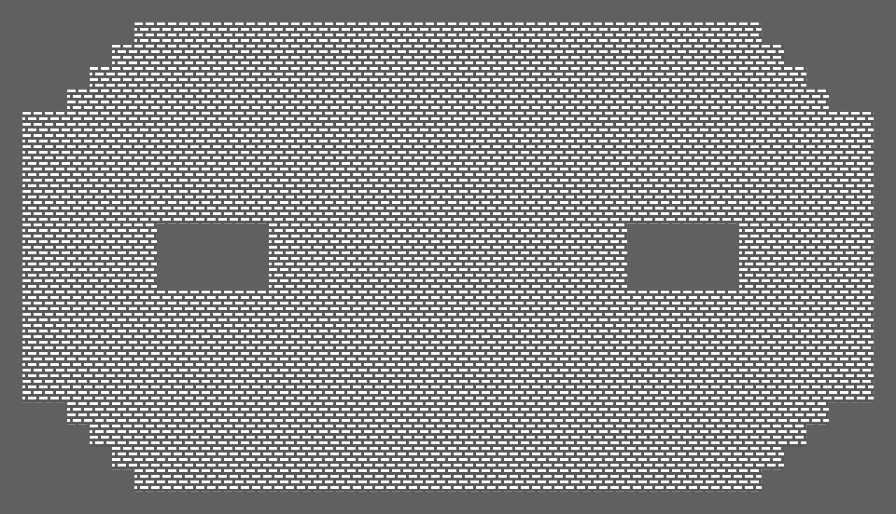
This pattern is drawn by a Shadertoy shader. Its source:

```glsl
// A stepped oval wall of small white bricks on grey, with two rectangular openings.

const vec2 GRID = vec2(40.0, 23.0);       // tiles across the canvas
const vec2 BRICKS = vec2(2.0, 4.0);       // bricks per tile
const vec2 BRICK_FILL = vec2(0.75, 0.5);  // white part of one brick cell
const vec3 GROUND = vec3(0.376);
const vec3 MORTAR = vec3(0.342);
const vec3 BRICK = vec3(1.0);
const float FILTER = 0.8;                 // smoothing width in output samples

const int STEPS = 5;                      // stacked boxes forming the outline
const vec2 WIDEST = vec2(19.0, 6.5);      // half size of the widest box
const float STEP_START = 18.0;            // half width from which steps shrink
const vec2 HOLE_CENTRE = vec2(10.5, 0.0);
const vec2 HOLE_HALF = vec2(2.5, 1.5);

// Integral of a unit-period pulse that is on for the first part of each period
float pulseSum(float x, float duty) {
    return floor(x) * duty + min(fract(x), duty);
}

// Box-filtered pulse
float pulse(float x, float duty, float width) {
    return (pulseSum(x + 0.5 * width, duty) - pulseSum(x - 0.5 * width, duty)) / width;
}

// Smooth-edged box coverage
float box(vec2 p, vec2 halfSize, vec2 width) {
    vec2 c = clamp((halfSize - abs(p)) / width + 0.5, 0.0, 1.0);
    return c.x * c.y;
}

// Union of stepped boxes minus two mirrored openings
float wallMask(vec2 p, vec2 width) {
    float wall = box(p, WIDEST, width);
    for (int i = 1; i < STEPS; i++) {
        float k = float(i);
        wall = max(wall, box(p, vec2(STEP_START - k, WIDEST.y + k), width));
    }
    vec2 mirrored = vec2(abs(p.x), p.y);
    return wall * (1.0 - box(mirrored - HOLE_CENTRE, HOLE_HALF, width));
}

// Running bond: odd rows shift by half a brick
float brickMask(vec2 tile, vec2 width) {
    vec2 q = tile * BRICKS;
    vec2 w = width * BRICKS;
    float bricks = 0.0;
    for (int i = 0; i < 2; i++) {
        float odd = float(i);
        float row = pulse((q.y - odd) * 0.5, BRICK_FILL.y * 0.5, w.y * 0.5);
        bricks += row * pulse(q.x - 0.5 * odd, BRICK_FILL.x, w.x);
    }
    return bricks;
}

void mainImage(out vec4 fragColor, in vec2 fragCoord) {
    // Tile coordinates measured from the top left
    vec2 uv = fragCoord / iResolution.xy;
    vec2 tile = vec2(uv.x, 1.0 - uv.y) * GRID;
    vec2 width = FILTER * GRID / iResolution.xy;

    vec3 wall = mix(MORTAR, BRICK, brickMask(tile, width));
    vec3 colour = mix(GROUND, wall, wallMask(tile - 0.5 * GRID, width));
    fragColor = vec4(colour, 1.0);
}
```
